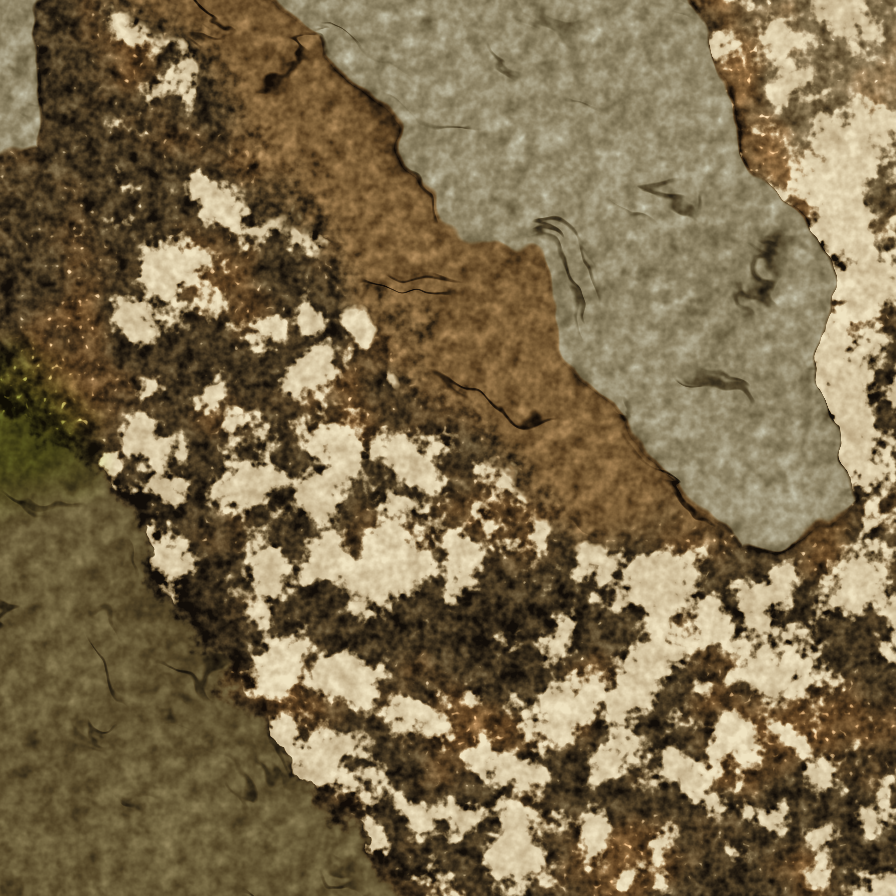
Write a Shadertoy shader that draws this texture.

```glsl
// Weathered rock slabs around a diagonal band of dark rot with crusty cream lichen.

vec2 hash2(vec2 p) {
    p = vec2(dot(p, vec2(127.1, 311.7)), dot(p, vec2(269.5, 183.3)));
    return fract(sin(p) * 43758.5);
}

float gradientNoise(vec2 p) {
    vec2 i = floor(p), f = fract(p);
    vec2 u = f * f * f * (f * (f * 6.0 - 15.0) + 10.0);
    vec2 e = vec2(0.0, 1.0);
    float a = dot(hash2(i) * 2.0 - 1.0, f);
    float b = dot(hash2(i + e.yx) * 2.0 - 1.0, f - e.yx);
    float c = dot(hash2(i + e.xy) * 2.0 - 1.0, f - e.xy);
    float d = dot(hash2(i + e.yy) * 2.0 - 1.0, f - e.yy);
    return mix(mix(a, b, u.x), mix(c, d, u.x), u.y);
}

float fbm(vec2 p) {
    float sum = 0.0, amp = 1.0;
    for (int i = 0; i < 4; i++) {
        sum += amp * gradientNoise(p);
        p = mat2(1.6, 1.2, -1.2, 1.6) * p + 7.3;
        amp *= 0.5;
    }
    return sum;
}

// Earth tones from black crevice (0) to pale lichen (6)
vec3 earthRamp(float tone) {
    vec3 tones[7] = vec3[7](
        vec3(0.07, 0.05, 0.03), vec3(0.19, 0.15, 0.09), vec3(0.34, 0.27, 0.16),
        vec3(0.47, 0.40, 0.27), vec3(0.61, 0.53, 0.39), vec3(0.75, 0.68, 0.55),
        vec3(0.93, 0.89, 0.78));
    tone = clamp(tone, 0.0, 5.999);
    int i = int(tone);
    return mix(tones[i], tones[i + 1], fract(tone));
}

// Scattered round colonies, positive inside, in cell units
float colonies(vec2 p) {
    vec2 cell = floor(p);
    float field = -1.0;
    for (int y = -1; y <= 1; y++)
    for (int x = -1; x <= 1; x++) {
        vec2 id = cell + vec2(x, y);
        float radius = 0.1 + 0.5 * hash2(id + 41.0).x;
        field = max(field, radius - length(p - id - hash2(id)));
    }
    return field;
}

// Thin broken fissures running down to the right
float fissures(vec2 p) {
    vec2 s = vec2(dot(p, vec2(0.87, -0.5)) * 5.0, dot(p, vec2(0.5, 0.87)) * 13.0);
    float line = 1.0 - smoothstep(0.01, 0.07, abs(fbm(s)));
    return line * smoothstep(0.0, 0.3, gradientNoise(p * 11.0 + 5.0));
}

void mainImage(out vec4 fragColor, in vec2 fragCoord) {
    vec2 p = fragCoord / iResolution.xy;
    vec2 w = p + 0.065 * vec2(fbm(p * 6.0), fbm(p * 6.0 + 31.0));
    float across = dot(w, vec2(0.77, 0.64));

    // Grain and relief lit from the upper left
    float coarse = fbm(p * 8.0 + 3.0);
    float speck = gradientNoise(p * 150.0);
    float grain = fbm(p * 55.0) + 0.6 * speck;
    float relief = fbm(p * 34.0) - fbm(p * 34.0 + vec2(-0.3, 0.3));

    // Signed distances of the slabs
    float rightEdge = 0.93 - 0.17 * smoothstep(0.65, 1.0, w.y) - w.x;
    float upper = min(min(across - 0.875, rightEdge), w.y - 0.375 - 0.8 * (w.x - 0.83));
    upper = max(upper, min(0.05 - w.x, w.y - 0.82));
    float lower = 0.352 - across;
    float upperMask = smoothstep(-0.002, 0.003, upper);
    float lowerMask = smoothstep(-0.005, 0.008, lower + 0.01 * grain);
    float barkMask = smoothstep(0.73, 0.79, across + 0.03 * grain)
                   * smoothstep(0.36, 0.44, w.y) * smoothstep(0.0, 0.04, rightEdge);

    // Rotten ground, paler beside the upper right slab
    float pale = smoothstep(0.6, 0.95, p.y) * smoothstep(0.75, 0.92, p.x);
    float tone = 1.65 + 2.6 * grain + 1.3 * coarse + 1.9 * pale;
    tone += 2.5 * smoothstep(0.35, 0.6, speck + 0.3 * coarse);
    vec3 tint = mix(vec3(1.0), vec3(1.1, 0.95, 0.8), smoothstep(-0.1, 0.5, coarse));

    // Brown bark layer, then both slabs
    float bark = 2.8 + 1.7 * grain + 0.9 * relief + 0.6 * coarse;
    tone = mix(tone, bark, barkMask);
    tint = mix(tint, vec3(1.07, 0.96, 0.83), barkMask);
    float upperTone = 4.05 + 1.3 * grain + 1.1 * relief + 0.7 * coarse;
    float lowerTone = 2.55 + 1.0 * grain + 0.9 * relief + 0.6 * coarse;
    tone = mix(mix(tone, upperTone, upperMask), lowerTone, lowerMask);
    tint = mix(tint, vec3(0.94, 1.0, 1.05), upperMask);
    tint = mix(tint, vec3(0.97, 1.01, 0.95), lowerMask);

    // Fissures and the shadows below slab rims
    float solid = max(max(upperMask * 0.45, lowerMask * 0.6), barkMask);
    tone -= 2.4 * solid * fissures(w);
    float rim = exp(-abs(upper + 0.004) / 0.005) * smoothstep(-0.3, 0.3, gradientNoise(p * 9.0));
    float foot = exp(-abs(lower + 0.012) / 0.014);
    tone -= 2.6 * rim + 1.1 * foot;

    // Ragged lichen in the rot, and a solid strip at the right
    float strip = 9.0 * min(0.06 - abs(w.x - 0.955), 0.21 - abs(w.y - 0.67));
    float lichen = max(colonies(w * 13.0 + 2.0), strip - 0.1);
    lichen += 0.55 * fbm(p * 26.0) + 0.3 * grain - 0.03;
    lichen -= 0.9 * max(upperMask, max(lowerMask, 0.8 * barkMask));
    lichen -= 0.6 * (1.0 - smoothstep(0.07, 0.17, p.x));
    float crust = smoothstep(-0.08, 0.14, lichen);
    tone = mix(tone, 5.5 + 0.9 * grain + 0.5 * coarse, crust);
    tint = mix(tint, vec3(1.01, 1.0, 0.97), crust);

    // Moss at the left edge
    float moss = smoothstep(0.13, 0.02, length(w - vec2(0.0, 0.52)));
    tone -= 0.6 * moss;
    tint = mix(tint, vec3(0.85, 1.08, 0.5), moss * 0.8);

    fragColor = vec4(clamp(earthRamp(tone) * tint, 0.0, 1.0), 1.0);
}
```
